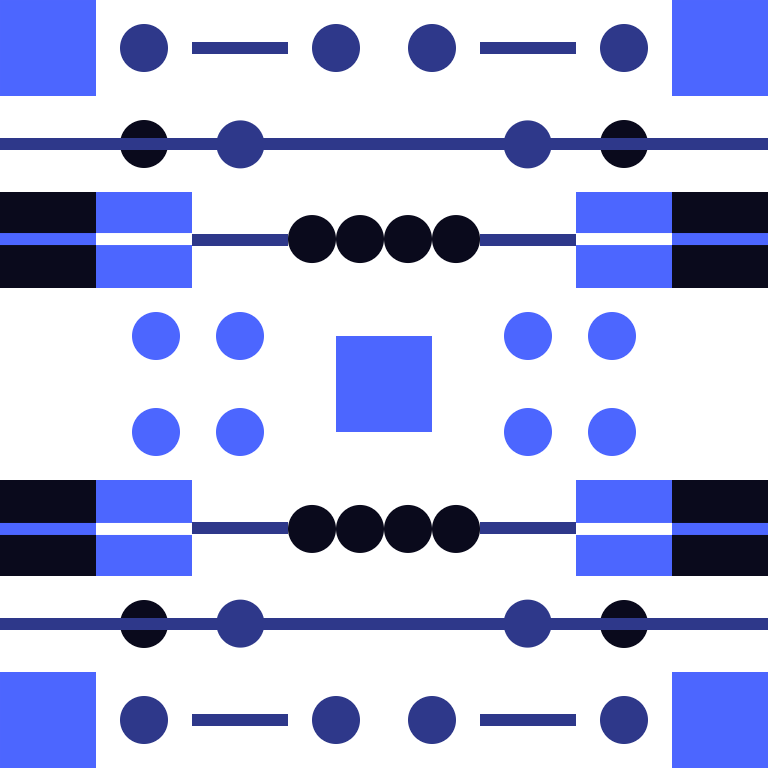
Reproduce this pattern procedurally as a Shadertoy shader.

```glsl
// A symmetric geometric panel of squares, bars, beads and dashes on white.
// The canvas is folded into one quadrant, measured in cells of an eighth of
// its side, and flat shapes are layered from distance functions.

const vec3 WHITE = vec3(1.0);
const vec3 BLUE = vec3(0.30, 0.40, 1.0);
const vec3 INDIGO = vec3(0.18, 0.22, 0.54);
const vec3 INK = vec3(0.04, 0.04, 0.11);

const float CELLS = 8.0;
const float DOT_RADIUS = 0.25;
const float LINE_HALF = 0.0625;

float boxDistance(vec2 p, vec2 center, vec2 halfSize) {
    vec2 d = abs(p - center) - halfSize;
    return length(max(d, 0.0)) + min(max(d.x, d.y), 0.0);
}

float dotDistance(vec2 p, vec2 center) {
    return length(p - center) - DOT_RADIUS;
}

// Horizontal stroke from x0 to x1 at height y
float strokeDistance(vec2 p, float x0, float x1, float y) {
    return boxDistance(p, vec2(0.5 * (x0 + x1), y),
                       vec2(0.5 * (x1 - x0), LINE_HALF));
}

// Lays a colour over the base with an edge one pixel wide
vec3 paint(vec3 base, vec3 ink, float dist, float pixel) {
    return mix(base, ink, clamp(0.5 - dist / pixel, 0.0, 1.0));
}

void mainImage(out vec4 fragColor, in vec2 fragCoord) {
    float side = min(iResolution.x, iResolution.y);
    float pixel = CELLS / side;
    vec2 p = abs(fragCoord - 0.5 * iResolution.xy) * pixel;
    vec2 halfCell = vec2(0.5);
    vec3 color = WHITE;

    // Centre and corner squares
    color = paint(color, BLUE, boxDistance(p, vec2(0.0), halfCell), pixel);
    color = paint(color, BLUE, boxDistance(p, vec2(3.5), halfCell), pixel);

    // Dots around the centre
    for (int i = 0; i < 2; i++) {
        vec2 center = vec2(1.5 + 0.875 * float(i), 0.5);
        color = paint(color, BLUE, dotDistance(p, center), pixel);
    }

    // Side blocks with inset stripes, outer colours over inner ones
    float stripeY = 1.51;
    color = paint(color, BLUE, boxDistance(p, vec2(3.0, 1.5), vec2(1.0, 0.5)), pixel);
    color = paint(color, INK, boxDistance(p, vec2(3.5, 1.5), halfCell), pixel);
    color = paint(color, WHITE, strokeDistance(p, 2.0, 3.0, stripeY), pixel);
    color = paint(color, BLUE, strokeDistance(p, 3.0, 4.0, stripeY), pixel);

    // String of touching beads
    color = paint(color, INDIGO, strokeDistance(p, 1.0, 2.0, 1.5), pixel);
    for (int i = 0; i < 2; i++) {
        vec2 center = vec2(0.25 + 0.5 * float(i), stripeY);
        color = paint(color, INK, dotDistance(p, center), pixel);
    }

    // Full-width line passing over dark dots
    color = paint(color, INK, dotDistance(p, vec2(2.5)), pixel);
    color = paint(color, INDIGO, abs(p.y - 2.5) - LINE_HALF, pixel);
    color = paint(color, INDIGO, dotDistance(p, vec2(1.496, 2.496)), pixel);

    // Outer row of dots and dashes
    color = paint(color, INDIGO, strokeDistance(p, 1.0, 2.0, 3.5), pixel);
    for (int i = 0; i < 2; i++) {
        vec2 center = vec2(0.5 + 2.0 * float(i), 3.5);
        color = paint(color, INDIGO, dotDistance(p, center), pixel);
    }

    fragColor = vec4(color, 1.0);
}
```
